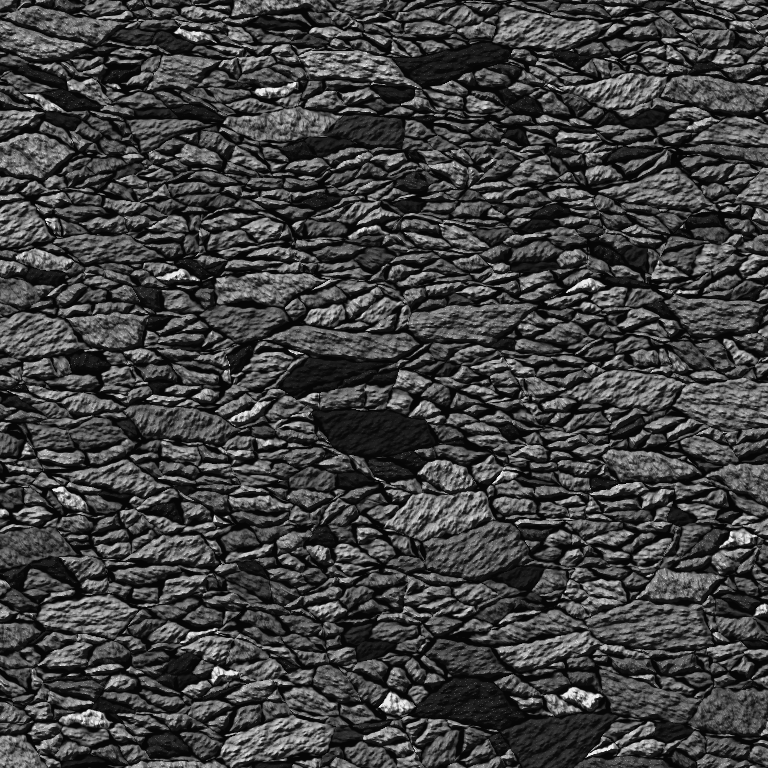
Write a Shadertoy shader that draws this texture.

```glsl
// A dry stone wall of flat, rough blocks with ragged black joints, lit from above.
// Stretched cellular noise cuts the big blocks, a finer layer, turned differently in
// each, splits most of them; cellular grain gives a height field that is shaded.

vec2 hash2(vec2 c) {
    vec3 q = fract(c.xyx * vec3(0.1031, 0.1030, 0.0973));
    q += dot(q, q.yzx + 33.33);
    return fract((q.xx + q.yz) * q.zy);
}

mat2 turn(float a) {
    return mat2(cos(a), sin(a), -sin(a), cos(a));
}

// Distance to the nearest cell point
float cellular(vec2 p) {
    vec2 cell = floor(p), f = fract(p);
    float best = 4.0;
    for (int j = -1; j <= 1; j++)
    for (int i = -1; i <= 1; i++) {
        vec2 g = vec2(i, j);
        vec2 r = g + hash2(cell + g) - f;
        best = min(best, dot(r, r));
    }
    return sqrt(best);
}

// x: distance to the nearest joint in canvas units, yz: cell of the stone
vec3 stones(vec2 p, vec2 scale) {
    vec2 q = p * scale, cell = floor(q), f = fract(q);
    vec2 nearest = vec2(9.0), id = cell;
    for (int j = -1; j <= 1; j++)
    for (int i = -1; i <= 1; i++) {
        vec2 g = vec2(i, j);
        vec2 r = g + 0.02 + 0.96 * hash2(cell + g) - f;
        if (dot(r, r) < dot(nearest, nearest)) {
            nearest = r;
            id = cell + g;
        }
    }
    float joint = 9.0;
    for (int j = -2; j <= 2; j++)
    for (int i = -2; i <= 2; i++) {
        vec2 g = vec2(i, j);
        vec2 r = g + 0.02 + 0.96 * hash2(cell + g) - f;
        vec2 away = r - nearest;
        if (dot(away, away) > 1e-4)
            joint = min(joint, 0.5 * dot(r + nearest, away) / length(away * scale));
    }
    return vec3(joint, id);
}

// x: height, y: stone coverage, z: surface brightness
vec3 wall(vec2 p) {
    // Crooked outlines from layered sines, thinner courses towards the top
    vec2 w = p;
    float freq = 31.0;
    for (int i = 0; i < 4; i++) {
        w = w + 0.13 / freq * sin(turn(float(i) * 1.1 + 0.4) * w.yx * freq);
        freq *= 2.1;
    }
    w.y += 0.2 * w.y * w.y;

    // Large blocks, most of them broken into small ones
    vec3 block = stones(w + 3.0, vec2(8.5, 18.0));
    vec2 split = hash2(block.yz + 71.0);
    if (split.x < 0.62 + 0.2 * p.y) {
        vec2 turned = turn(1.1 * (split.y - 0.5)) * w + 5.0;
        vec3 chip = stones(turned, mix(vec2(16.0, 32.0), vec2(24.0, 48.0), hash2(block.yz).x));
        block = vec3(min(block.x + 0.0012, chip.x), chip.yz + 200.0 + 3.0 * block.yz);
    }
    vec2 rnd = hash2(block.yz + 17.0), look = hash2(block.yz + 43.0);

    // Grain runs along each stone's own bedding direction
    vec2 q = turn(2.4 * (rnd.x - 0.5)) * p + rnd;
    float coarse = cellular(q * vec2(38.0, 64.0));
    float medium = cellular(q * vec2(85.0, 150.0) + 7.0);
    float fine = cellular(q * vec2(190.0, 250.0) + 13.0);
    float chipped = cellular(p * vec2(48.0, 60.0) + 31.0);

    // Joints open and close along their length; a few stones sit deep in the dark
    float inside = block.x - 0.0022 * rnd.y - 0.006 * (chipped - 0.38) - 0.003 * (medium - 0.35);
    float dome = smoothstep(-0.001, 0.007, inside);
    float grain = 0.0085 * coarse + 0.0046 * medium + 0.0017 * fine;
    float height = dome * (0.008 + 0.008 * look.y - grain);

    float tone = 0.33 + 0.3 * look.x + 0.35 * smoothstep(0.965, 0.99, rnd.x);
    tone *= mix(0.25, 1.0, smoothstep(0.04, 0.14, look.x));
    tone *= 1.3 - 0.4 * coarse - 0.35 * medium;
    tone += 0.2 * smoothstep(0.22, 0.05, fine) * look.y;
    return vec3(height, smoothstep(-0.0012, 0.0022, inside), tone);
}

void mainImage(out vec4 fragColor, in vec2 fragCoord) {
    vec2 p = fragCoord / iResolution.y;
    vec3 here = wall(p);

    // Surface normal and steep sunlight
    float e = 0.0017;
    vec2 slope = vec2(wall(p + vec2(e, 0.0)).x, wall(p + vec2(0.0, e)).x) - here.x;
    vec3 normal = normalize(vec3(-slope / e, 1.0));
    vec3 sun = normalize(vec3(-0.4, 0.65, 0.68));
    float light = max(dot(normal, sun), 0.0);

    // Shadow cast by the stone above
    float blocker = wall(p + sun.xy * 0.008).x - here.x;
    float lit = 1.0 - 0.8 * smoothstep(0.002, 0.009, blocker);

    float grey = here.z * (0.1 + 1.05 * light * lit) * here.y + 0.025;
    fragColor = vec4(vec3(min(grey, 0.92)), 1.0);
}
```
